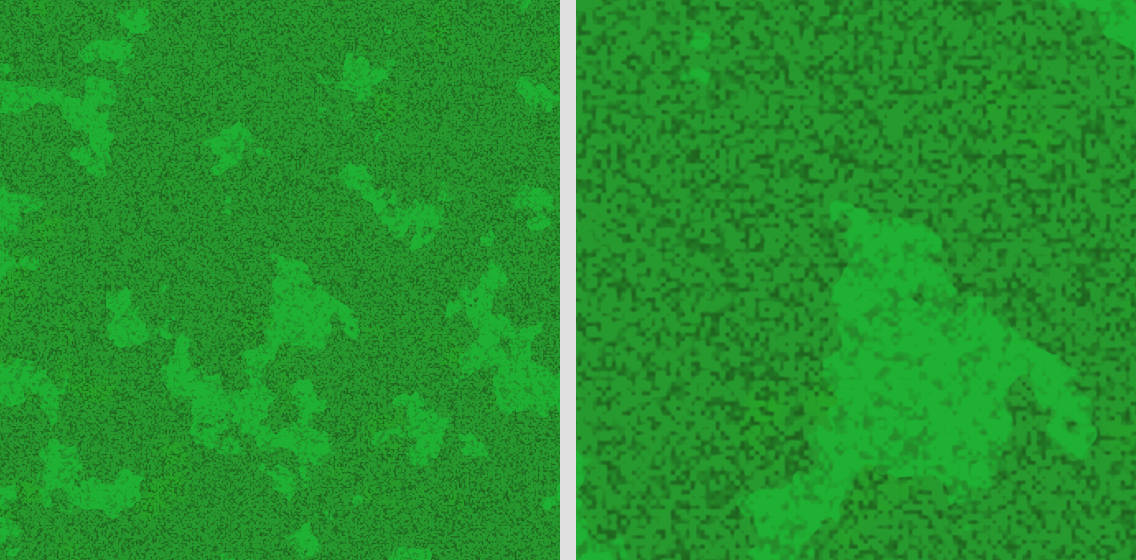
Left: the whole. Right: its middle third, enlarged.
This texture is drawn by a WebGL 1 fragment shader. Its source:

```glsl
precision highp float;

uniform vec2 u_resolution;

const vec3 GRASS = vec3(0.150, 0.605, 0.180);
const vec3 SHADE = vec3(0.115, 0.375, 0.115);
const vec3 CLOVER = vec3(0.120, 0.695, 0.200);
const vec3 CLOVER_SHADE = vec3(0.140, 0.550, 0.165);
const vec3 SUNLIT = vec3(0.145, 0.660, 0.145);

const float GRAIN_SCALE = 340.0;
const float GRAIN_START = 0.41;
const float GRAIN_END = 1.00;
const float CLUMP_SCALE = 150.0;
const float CLUMP_SHARE = 0.5;
const float CLOVER_GRAIN_START = 0.50;
const float CLOVER_GRAIN_END = 0.80;
const float PATCH_SCALE = 9.5;
const float PATCH_LEVEL = 0.612;
const float PATCH_EDGE = 0.010;
const float OCTAVE_GAIN = 0.6;
const float SUN_SCALE = 10.0;
const float SUN_START = 0.60;
const float SUN_END = 0.78;
const float SUN_STRENGTH = 0.7;

const mat2 OCTAVE_TURN = mat2(0.8, 0.6, -0.6, 0.8);

float hash(vec2 cell) {
    vec3 p = fract(vec3(cell.xyx) * 0.1031);
    p += dot(p, p.yzx + 33.33);
    return fract((p.x + p.y) * p.z);
}

float valueNoise(vec2 p) {
    vec2 cell = floor(p);
    vec2 f = fract(p);
    f = f * f * (3.0 - 2.0 * f);
    float bottom = mix(hash(cell), hash(cell + vec2(1.0, 0.0)), f.x);
    float top = mix(hash(cell + vec2(0.0, 1.0)), hash(cell + 1.0), f.x);
    return mix(bottom, top, f.y);
}

// Octaves are turned against each other to hide the lattice.
float fbm(vec2 p) {
    float sum = 0.0;
    float total = 0.0;
    float amplitude = 1.0;
    for (int i = 0; i < 5; i++) {
        sum += amplitude * valueNoise(p);
        total += amplitude;
        amplitude *= OCTAVE_GAIN;
        p = OCTAVE_TURN * p * 2.03 + 17.3;
    }
    return sum / total;
}

float ramp(float start, float end, float x) {
    return clamp((x - start) / (end - start), 0.0, 1.0);
}

void main() {
    vec2 uv = gl_FragCoord.xy / min(u_resolution.x, u_resolution.y);
    float grain = valueNoise(uv * GRAIN_SCALE + 51.0);

    // Grass with faint sunlit spots and dark grain
    float sun = smoothstep(SUN_START, SUN_END, fbm(uv * SUN_SCALE + 83.0));
    vec3 grass = mix(GRASS, SUNLIT, sun * SUN_STRENGTH);
    grass = mix(grass, SHADE, ramp(GRAIN_START, GRAIN_END, grain));

    // Ragged bright patches with softer, clumped grain
    float clump = valueNoise(OCTAVE_TURN * uv * CLUMP_SCALE + 200.0);
    float cloverGrain = mix(grain, clump, CLUMP_SHARE);
    vec3 clover = mix(CLOVER, CLOVER_SHADE, ramp(CLOVER_GRAIN_START, CLOVER_GRAIN_END, cloverGrain));
    float field = fbm(uv * PATCH_SCALE + 140.0);
    float patchMask = smoothstep(PATCH_LEVEL - PATCH_EDGE, PATCH_LEVEL + PATCH_EDGE, field);

    gl_FragColor = vec4(mix(grass, clover, patchMask), 1.0);
}
```
